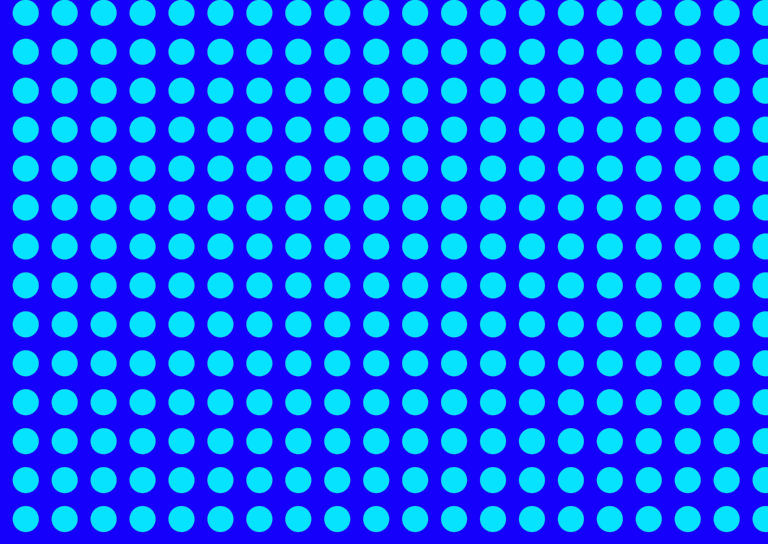
Write a Shadertoy shader that draws this pattern.

```glsl
const vec3 GROUND_BLUE = vec3(0.08, 0.0, 0.985);
const vec3 DOT_CYAN = vec3(0.02, 0.89, 0.995);
const vec3 RIM_TINT = vec3(0.06, 0.02, -0.08);

// Lengths are fractions of the canvas height
const float PITCH = 0.07158;
const float DOT_RADIUS = 0.02394;
const vec2 FIRST_CENTER = vec2(0.0473, 0.0459);

// Offset from the nearest center of a square grid
vec2 gridOffset(vec2 p, vec2 firstCenter, float pitch) {
    return (fract((p - firstCenter) / pitch + 0.5) - 0.5) * pitch;
}

float circleDistance(vec2 p, float radius) {
    return length(p) - radius;
}

// Share of a pixel lying inside the shape
float coverage(float dist, float pixelSize) {
    return clamp(0.5 - dist / pixelSize, 0.0, 1.0);
}

// Blend with a slightly muted rim where the two colors meet
vec3 blendWithRim(vec3 ground, vec3 ink, vec3 tint, float amount) {
    float rim = 4.0 * amount * (1.0 - amount);
    return mix(ground, ink, amount) + tint * rim;
}

void mainImage(out vec4 fragColor, in vec2 fragCoord) {
    float pixelSize = 1.0 / iResolution.y;
    vec2 p = fragCoord * pixelSize;

    vec2 local = gridOffset(p, FIRST_CENTER, PITCH);
    float dotMask = coverage(circleDistance(local, DOT_RADIUS), 1.2 * pixelSize);

    fragColor = vec4(blendWithRim(GROUND_BLUE, DOT_CYAN, RIM_TINT, dotMask), 1.0);
}
```
